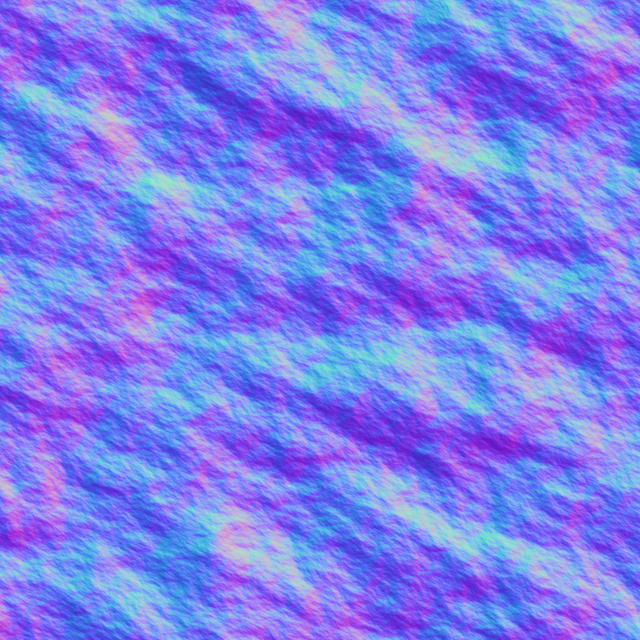
Write a WebGL 1 fragment shader that draws this texture map.

```glsl
precision highp float;
// Tangent-space normal map of a rough, crumpled stone surface.
// A height field sums octaves of gradient noise stretched along a falling
// diagonal; its slopes become a unit normal that is packed into RGB.

uniform vec2 u_resolution;

const int OCTAVES = 7;
const float BASE_CELLS = 5.0;     // cells across the canvas in the first octave
const float LACUNARITY = 1.9;     // growth of the cell count per octave
const float SLOPE_GAIN = 0.87;    // steepness kept from one octave to the next
const float RELIEF = 0.28;        // overall steepness
const float GRAIN_ANGLE = -0.5;   // direction of the long axis, in radians
const float GRAIN_STRETCH = 1.5;  // length of the grain over its width
const float SLOPE_STEP = 0.001;   // half width of the difference, in canvas units
const vec2 TILT = vec2(-0.03, -0.01);
const vec3 PACK_SCALE = vec3(0.48, 0.5, 0.48);

// Pseudo-random value in 0..1 for a lattice point
float hash(vec2 cell, float seed) {
  vec3 p = fract(vec3(cell.xyx + seed * 17.31) * vec3(0.1031, 0.1030, 0.0973));
  p += dot(p, p.yzx + 33.33);
  return fract((p.x + p.y) * p.z);
}

// Dot product of a corner's random unit gradient with the offset from it
float cornerRamp(vec2 cell, vec2 offset, float seed) {
  float angle = 6.28319 * hash(cell, seed);
  return dot(vec2(cos(angle), sin(angle)), offset);
}

// Gradient noise with one feature per unit cell
float gradientNoise(vec2 p, float seed) {
  vec2 cell = floor(p);
  vec2 f = p - cell;
  vec2 fade = f * f * f * (f * (f * 6.0 - 15.0) + 10.0);
  vec2 e = vec2(1.0, 0.0);
  float low = mix(cornerRamp(cell, f, seed),
                  cornerRamp(cell + e.xy, f - e.xy, seed), fade.x);
  float high = mix(cornerRamp(cell + e.yx, f - e.yx, seed),
                   cornerRamp(cell + e.xx, f - e.xx, seed), fade.x);
  return mix(low, high, fade.y);
}

// Turns to the grain direction, then lengthens along it at constant area
vec2 alongGrain(vec2 p, float angle, float stretch) {
  float c = cos(angle);
  float s = sin(angle);
  vec2 turned = vec2(c * p.x + s * p.y, c * p.y - s * p.x);
  return turned * vec2(inversesqrt(stretch), sqrt(stretch));
}

// Height: each octave gets finer while its slope falls by slopeGain
float surfaceHeight(vec2 p, float slopeGain) {
  vec2 q = alongGrain(p, GRAIN_ANGLE, GRAIN_STRETCH);
  float height = 0.0;
  float cells = BASE_CELLS;
  float slope = 1.0;
  for (int i = 0; i < OCTAVES; i++) {
    float seed = float(i) + 1.0;
    height += slope / cells * gradientNoise(q * cells + seed * vec2(0.37, 0.61), seed);
    cells *= LACUNARITY;
    slope *= slopeGain;
  }
  return height;
}

// Slope of the height field along both axes
vec2 surfaceSlope(vec2 p, float h) {
  vec2 e = vec2(h, 0.0);
  float dx = surfaceHeight(p + e.xy, SLOPE_GAIN) - surfaceHeight(p - e.xy, SLOPE_GAIN);
  float dy = surfaceHeight(p + e.yx, SLOPE_GAIN) - surfaceHeight(p - e.yx, SLOPE_GAIN);
  return vec2(dx, dy) / (2.0 * h);
}

// Maps a unit normal from -1..1 to a colour around mid grey
vec3 packNormal(vec3 normal, vec3 scale) {
  return normal * scale + 0.5;
}

void main() {
  vec2 uv = gl_FragCoord.xy / min(u_resolution.x, u_resolution.y);
  vec2 slope = RELIEF * surfaceSlope(uv, SLOPE_STEP);
  vec3 normal = normalize(vec3(TILT - slope, 1.0));
  gl_FragColor = vec4(packNormal(normal, PACK_SCALE), 1.0);
}
```
